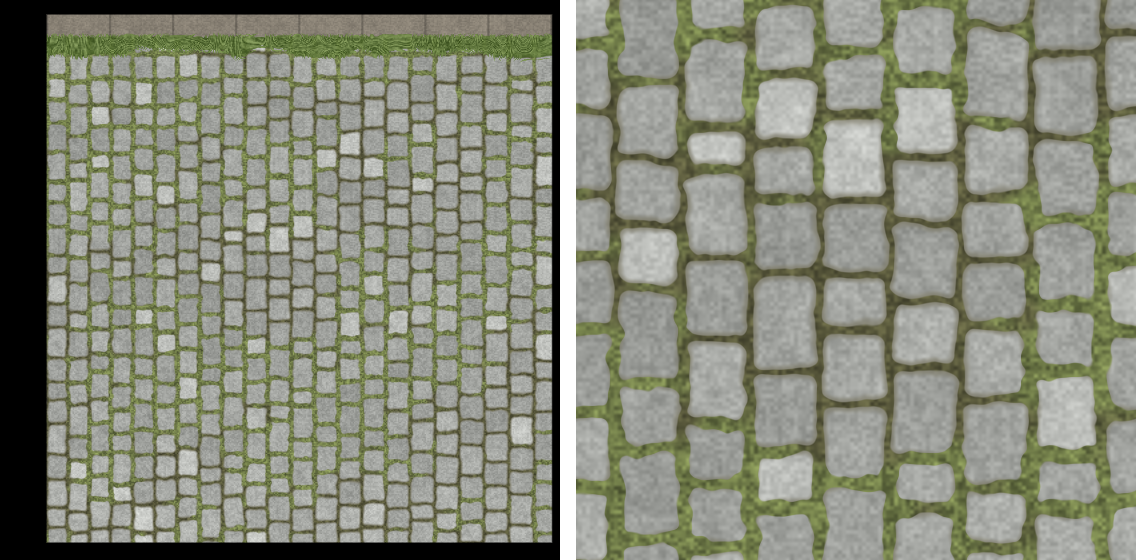
Left, the full canvas; right, a detail of the centre.
Reproduce this texture procedurally as a Shadertoy shader.

```glsl
// Worn granite setts in 22 staggered columns with mossy joints, below a strip
// of grass and a kerb, on a black margin. Each sett is a rounded box between
// jittered row lines; columns widen slowly to the right. Noise adds the wear.

#define COL_WIDTH 0.03776   // width of the first column
#define COL_GROWTH 0.000176 // quadratic widening of the columns
#define ROW_PITCH 0.0447    // mean height of a sett
#define ROW_TOP 0.9036      // top of the first full row
#define ROW_JITTER 0.42     // variation of sett heights, in rows
#define HALF_JOINT 0.0020   // half the joint width
#define CORNER 0.0065       // corner radius of a sett
#define WOBBLE 0.0036       // irregularity of sett outlines
#define MOSS 0.50           // amount of green in the joints
#define KERB_BASE 0.9340    // lower edge of the kerb
#define KERB_LENGTH 0.1126  // spacing of the kerb joints

const vec2 FIELD_MIN = vec2(0.0833, 0.0312);
const vec2 FIELD_MAX = vec2(0.9857, 0.9740);
const vec3 STONE = vec3(0.640, 0.648, 0.632);
const vec3 STONE_EDGE = vec3(0.49, 0.48, 0.41);
const vec3 SOIL = vec3(0.31, 0.29, 0.21);
const vec3 MOSS_GREEN = vec3(0.45, 0.50, 0.29);
const vec3 GRASS_DARK = vec3(0.22, 0.31, 0.10);
const vec3 GRASS_LIGHT = vec3(0.52, 0.61, 0.35);
const vec3 KERB = vec3(0.54, 0.51, 0.46);

float hash(vec2 p) {
    return fract(sin(dot(p, vec2(127.1, 311.7))) * 43758.5453);
}

float noise(vec2 p) {
    vec2 i = floor(p), f = fract(p);
    f = f * f * (3.0 - 2.0 * f);
    return mix(mix(hash(i), hash(i + vec2(1, 0)), f.x),
               mix(hash(i + vec2(0, 1)), hash(i + vec2(1, 1)), f.x), f.y);
}

float columnEdge(float c) {
    return FIELD_MIN.x + c * (COL_WIDTH + c * COL_GROWTH);
}

float columnAt(float x) {
    float s = max(COL_WIDTH * COL_WIDTH + 4.0 * COL_GROWTH * (x - FIELD_MIN.x), 0.0);
    return floor((sqrt(s) - COL_WIDTH) / (2.0 * COL_GROWTH));
}

// Row line r of column c; the top row stays nearly level, the rest is staggered
float rowEdge(float c, float r) {
    float stagger = 0.4 * (mod(c, 2.0) - 0.5) + 0.35 * (hash(vec2(c, 77.0)) - 0.5);
    float loose = smoothstep(0.0, 2.0, r);
    float jitter = ROW_JITTER * (hash(vec2(c, r)) - 0.5) * mix(0.3, 1.0, loose);
    return ROW_TOP - ROW_PITCH * (r + stagger * loose + jitter);
}

// Signed distance to the nearest sett (x) and its random value (y)
vec2 setts(vec2 p) {
    p += WOBBLE * (vec2(noise(p * 75.0), noise(p * 75.0 + 40.0)) - 0.5);
    p += 0.3 * WOBBLE * (vec2(noise(p * 210.0), noise(p * 210.0 + 9.0)) - 0.5);
    float col = columnAt(p.x), row = floor((ROW_TOP - p.y) / ROW_PITCH);
    vec2 best = vec2(1.0, 0.0);
    for (float i = -1.0; i <= 1.0; i++)
    for (float j = -1.0; j <= 1.0; j++) {
        float c = col + i, r = row + j;
        vec2 lo = vec2(columnEdge(c), rowEdge(c, r + 1.0));
        vec2 hi = vec2(columnEdge(c + 1.0), rowEdge(c, r));
        float rnd = hash(vec2(c + 31.0, r + 17.0));
        vec2 q = p - 0.5 * (lo + hi);
        q += vec2(-q.y, q.x) * 0.08 * (hash(vec2(r, c + 5.0)) - 0.5);
        vec2 size = 0.5 * (hi - lo) - HALF_JOINT * (0.75 + 0.5 * rnd);
        vec2 e = abs(q) - size + CORNER;
        float d = length(max(e, 0.0)) + min(max(e.x, e.y), 0.0) - CORNER;
        if (d < best.x) best = vec2(d, rnd);
    }
    return best;
}

void mainImage(out vec4 fragColor, in vec2 fragCoord) {
    vec2 p = fragCoord / iResolution.xy;
    float px = 1.0 / min(iResolution.x, iResolution.y);
    float grain = noise(p * 420.0) + 0.6 * noise(p * 190.0 + 7.0) - 0.8;

    // Joints: soil, with moss thicker to the left, by the grass and at the right edge
    float patches = 0.6 * noise(p * 11.0 + 3.0) + 0.4 * noise(p * 48.0);
    float wet = MOSS + 0.14 * (0.5 - p.x) + 0.16 * smoothstep(0.83, 0.88, p.y)
              + 0.2 * smoothstep(0.95, 0.975, p.x);
    float moss = smoothstep(-0.12, 0.12, patches + wet - 1.0);
    vec3 joint = SOIL * (1.0 + 0.45 * grain);
    joint = mix(joint, MOSS_GREEN * (1.0 + 0.5 * grain), 0.25 + 0.7 * moss);

    // Stone faces: tone per sett, speckle, dirty rims, paler towards the bottom
    vec2 sett = setts(p);
    float tone = 0.09 * (sett.y - 0.5) + 0.07 * smoothstep(0.88, 0.95, sett.y)
               + 0.035 * smoothstep(0.3, 0.05, p.y);
    vec3 face = STONE + tone + 0.11 * grain + 0.05 * (noise(p * 60.0) - 0.5);
    face = mix(face, STONE_EDGE, 0.75 * smoothstep(-0.0042, 0.0, sett.x));
    float creep = 0.004 * moss * noise(p * 130.0);
    vec3 col = mix(face, joint, smoothstep(-px, px, sett.x + creep));

    // Kerb slabs
    float slab = abs(fract((p.x - 0.1966) / KERB_LENGTH + 0.5) - 0.5) * KERB_LENGTH;
    vec3 kerb = KERB * (1.0 + 0.16 * grain + 0.1 * (noise(p * 45.0) - 0.5));
    kerb *= 1.0 - 0.22 * (1.0 - smoothstep(0.0006, 0.0006 + 1.5 * px, slab));
    col = mix(col, kerb, smoothstep(-px, px, p.y - KERB_BASE));

    // Grass: slanted blades with ragged ends over the foot of the kerb
    float blade = noise(vec2(p.x * 260.0 + 90.0 * p.y * (noise(p * 30.0) - 0.5), p.y * 110.0));
    float low = 0.908 - 0.022 * (noise(vec2(p.x * 28.0, 2.0)) - 0.35) - 0.012 * (blade - 0.5);
    float high = KERB_BASE + 0.002 + 0.010 * (blade - 0.4);
    float grass = smoothstep(-0.002, 0.002, p.y - low) * smoothstep(-0.002, 0.002, high - p.y);
    vec3 green = mix(GRASS_DARK, GRASS_LIGHT, clamp(blade + 0.35 * grain, 0.0, 1.0));
    col = mix(col, green, 0.95 * grass);

    // Black margin
    vec2 inside = min(p - FIELD_MIN, FIELD_MAX - p);
    col *= smoothstep(-px, px, min(inside.x, inside.y));
    fragColor = vec4(clamp(col, 0.0, 1.0), 1.0);
}
```
